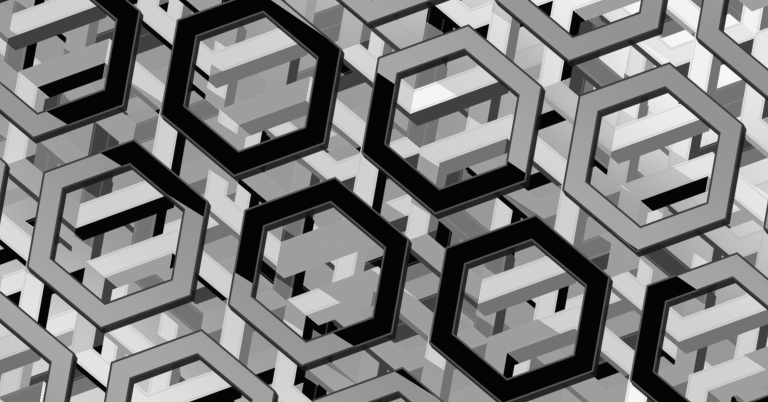
Give the GLSL for this pattern, as a Shadertoy shader.

```glsl
// Polished hexagonal frames on a skewed lattice, floating over three buried
// layers of the same frames. Each layer is a hexagon distance function with
// a swept dark side, a bevelled rim and faces toned by hash and reflection.

#define STEP_A vec2(0.500, -0.094)
#define STEP_B vec2(-0.332, -0.379)
#define ORIGIN vec2(0.792, 0.324)
#define TILT 0.349
#define OUTER 0.208
#define FRAME_WIDTH 0.057
#define RIM 0.0045
#define SIDE vec2(0.018, -0.030)
#define LAYER_SHIFT 0.247
#define GREY 0.615
#define BLACK 0.015

float hash(vec2 p) {
    vec3 q = fract(vec3(p.xyx) * 0.1031);
    q += dot(q, q.yzx + 33.33);
    return fract((q.x + q.y) * q.z);
}

// Offset from the closest lattice point, and that point's index
vec2 nearestCell(vec2 p, out vec2 id) {
    mat2 lattice = mat2(STEP_A, STEP_B);
    vec2 base = floor(inverse(lattice) * p);
    vec2 best = vec2(9.0);
    for (int i = 0; i < 4; i++) {
        vec2 corner = base + vec2(i & 1, i >> 1);
        vec2 q = p - lattice * corner;
        if (dot(q, q) < dot(best, best)) { best = q; id = corner; }
    }
    return best;
}

// Put the hexagon's vertices at multiples of 60 degrees
vec2 align(vec2 q) {
    float c = cos(TILT), s = sin(TILT);
    return vec2(c * q.x + s * q.y, c * q.y - s * q.x);
}

float frameDist(vec2 q, float width) {
    q = abs(q);
    float hex = max(q.y, dot(q, vec2(0.8660, 0.5)));
    return abs(hex - OUTER + 0.5 * width) - 0.5 * width;
}

float frameAt(vec2 p, float width) {
    vec2 id;
    return frameDist(align(nearestCell(p, id)), width);
}

// Distance to the side wall swept below the frame
float sideDist(vec2 p, float width, vec2 depth) {
    float d = 1.0;
    for (int k = 1; k <= 4; k++)
        d = min(d, frameAt(p - depth * float(k) / 4.0, width));
    return d;
}

float palette(float h) {
    return h < 0.12 ? 0.02 : h < 0.22 ? 0.25 : h < 0.34 ? 0.45
         : h < 0.58 ? 0.62 : h < 0.86 ? 0.82 : 0.96;
}

// Light pools in the upper right and lower left corners
float glare(vec2 p) {
    float b = p.y - 1.1 + 0.65 * p.x;
    float ripple = 0.06 * sin(7.0 * p.x + 3.0 * p.y) + 0.04 * sin(13.0 * p.y - 5.0 * p.x);
    return clamp(smoothstep(0.2, 1.0, b + ripple) + 0.6 * smoothstep(0.4, 1.0, -b + ripple), 0.0, 1.0);
}

float cover(float d) {
    float px = 0.7 / iResolution.y;
    return 1.0 - smoothstep(-px, px, d);
}

float buriedLayer(float tone, vec2 p, float level, float light) {
    float angle = -1.126 + (level - 1.0) * 1.0472;
    vec2 local = p - ORIGIN - LAYER_SHIFT * vec2(cos(angle), sin(angle));
    float width = FRAME_WIDTH * (1.0 - 0.06 * level);
    vec2 id;
    vec2 q = align(nearestCell(local, id));
    float sector = floor(atan(q.y, q.x) / 1.0472);

    // Reflections split each bar into flat patches
    float patchId = floor(dot(q, vec2(0.8, 0.6)) * 9.0 + hash(id + level));
    float h = hash(id * 7.0 + vec2(sector, level * 31.0) + 40.0);
    h = mix(h, hash(id * 3.0 + vec2(patchId, sector) + 90.0), 0.3);
    float face = palette(mix(0.48 - 0.18 * level, 0.68, 0.0) + h * (0.44 + 0.16 * level));
    face = mix(face, 0.98, light * step(0.5, face) * 0.8);

    float wall = palette(0.42 * hash(id + sector + 11.0 * level));
    tone = mix(tone, wall, cover(sideDist(local, width, SIDE)));
    float d = frameDist(q, width);
    face = mix(face, face * 0.72 + 0.18, cover(abs(d + RIM) - 0.4 * RIM));
    return mix(tone, face, cover(d));
}

float topLayer(float tone, vec2 p) {
    vec2 id;
    vec2 local = p - ORIGIN;
    vec2 offset = nearestCell(local, id);
    vec2 centre = p - offset;

    // A dark diagonal reflection blackens the frames it crosses
    float lower = 0.765 - 0.62 * p.x + mix(0.03, -0.08, smoothstep(0.1, 0.8, centre.x));
    float upper = 1.458 - 0.68 * p.x;
    float dark = cover(max(lower - p.y, p.y - upper));
    float face = mix(GREY + 0.04 * sin(4.0 * p.x + 5.0 * p.y), BLACK, dark);

    float d = frameDist(align(offset), FRAME_WIDTH);
    tone = mix(tone, 0.10, 0.9 * cover(sideDist(local, FRAME_WIDTH, SIDE * 0.4)));
    tone = mix(tone, mix(0.24, 0.34, dark), cover(d));
    return mix(tone, face, cover(d + RIM));
}

float scene(vec2 p) {
    float light = glare(p);
    float tone = mix(0.60, 0.97, light);
    for (float level = 3.0; level > 0.5; level--)
        tone = buriedLayer(tone, p, level, light);
    return topLayer(tone, p);
}

void mainImage(out vec4 fragColor, in vec2 fragCoord) {
    float tone = 0.0;
    for (int i = 0; i < 4; i++) {
        vec2 jitter = vec2(i & 1, i >> 1) * 0.5 - 0.25;
        tone += 0.25 * scene((fragCoord + jitter) / iResolution.y);
    }
    fragColor = vec4(tone * vec3(0.995, 1.0, 1.003), 1.0);
}
```
